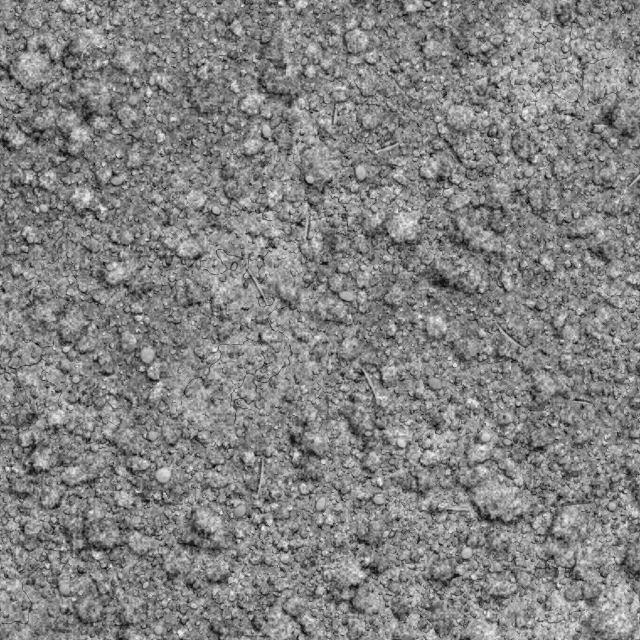
Write a WebGL 2 fragment shader that draws this texture.

```glsl
#version 300 es
precision highp float;
// Dry grey soil: crumbs, clods and pebbles over a gritty crust with straw bits.

#define GROUND_TONE 0.56
#define CLOD_TONE 0.63
#define PEBBLE_TONE 0.74
#define CLOD_LAYERS 6
#define CRUMB_CELL 0.012
#define LAYER_GROWTH 1.5
#define SHADOW_DEPTH 0.5
#define GRIT_CONTRAST 0.27
#define PATCH_CONTRAST 0.26
#define STRAW_CELL 0.16
#define LIGHT_DIR vec2(0.45, 0.89)

uniform vec2 u_resolution;
out vec4 fragColor;

vec3 hash3(vec2 cell, int seed) {
    uvec3 v = uvec3(ivec3(ivec2(cell), seed)) * 1664525u + 1013904223u;
    v.x += v.y * v.z; v.y += v.z * v.x; v.z += v.x * v.y;
    v ^= v >> 16u;
    v.x += v.y * v.z; v.y += v.z * v.x; v.z += v.x * v.y;
    return vec3(v >> 8u) / 16777216.0;
}

float noise(vec2 p, int seed) {
    vec2 i = floor(p), f = fract(p);
    f = f * f * (3.0 - 2.0 * f);
    float low = mix(hash3(i, seed).x, hash3(i + vec2(1, 0), seed).x, f.x);
    float high = mix(hash3(i + vec2(0, 1), seed).x, hash3(i + vec2(1, 1), seed).x, f.x);
    return mix(low, high, f.y);
}

float fbm(vec2 p, int seed) {
    float sum = 0.0, amp = 0.5;
    for (int i = 0; i < 4; i++) {
        sum += amp * noise(p, seed + i);
        p = mat2(1.6, 1.2, -1.2, 1.6) * p + 3.7;
        amp *= 0.5;
    }
    return sum / 0.9375;
}

mat2 rotation(float a) {
    return mat2(cos(a), sin(a), -sin(a), cos(a));
}

// Lays one layer of stones over the tone; x is tone, y is grit amount.
vec2 addStones(vec2 surface, vec2 p, float cell, float density, float rough, float tone, int seed, float px) {
    vec2 g = p / cell, home = floor(g);
    vec2 warp = vec2(fbm(g * 3.5, seed + 1), fbm(g * 3.5, seed + 7)) - 0.5;
    for (int j = -1; j <= 1; j++)
    for (int i = -1; i <= 1; i++) {
        vec2 id = home + vec2(i, j);
        vec3 a = hash3(id, seed), b = hash3(id, seed + 50);
        if (a.z > density) continue;
        float radius = mix(0.2, 0.42, b.x * b.x);
        mat2 turn = rotation(b.y * 6.2832);
        vec2 stretch = vec2(1.0, mix(1.0, 1.6, b.z)) / radius;
        vec2 offset = g - id - a.xy + warp * rough * radius;
        float dist = length(turn * offset * stretch);
        float shade = length(turn * (offset + LIGHT_DIR * radius * 0.28) * stretch);
        surface.x *= 1.0 - SHADOW_DEPTH * (1.0 - smoothstep(0.7, 1.4, shade));

        // Lit dome with a darker rim and a bent, faceted surface.
        vec2 slope = offset / radius + warp * rough * 1.2;
        float body = tone + (fract(a.z * 91.7) - 0.5) * 0.16;
        body += 0.11 * clamp(dot(slope, LIGHT_DIR), -1.3, 1.0);
        body -= 0.13 * smoothstep(0.6, 1.05, dist);
        float soft = px / (cell * radius) + 0.05;
        float cover = 1.0 - smoothstep(1.0 - soft, 1.0 + soft, dist);
        surface = mix(surface, vec2(body, rough > 0.4 ? 1.0 : 0.2), cover * 0.93);
    }
    return surface;
}

// Scattered tapering straws and dark twigs.
vec2 addStraw(vec2 surface, vec2 p, float px) {
    vec2 home = floor(p / STRAW_CELL);
    for (int j = -1; j <= 1; j++)
    for (int i = -1; i <= 1; i++) {
        vec2 id = home + vec2(i, j);
        vec3 a = hash3(id, 900), b = hash3(id, 901);
        if (a.z > 0.4) continue;
        vec2 q = rotation(b.x * 6.2832) * (p - (id + a.xy) * STRAW_CELL);
        float halfLength = mix(0.012, 0.034, b.y);
        q.y += (b.z - 0.5) * 12.0 * q.x * q.x;
        float along = abs(q.x) / halfLength;
        float width = mix(0.0008, 0.0026, b.z) * (1.0 - along * along);
        float cover = 1.0 - smoothstep(-px, px, abs(q.y) - width);
        float under = 1.0 - smoothstep(0.0, 0.003, abs(q.y + 0.002) - width);
        float inside = 1.0 - smoothstep(0.95, 1.0, along);
        surface.x *= 1.0 - 0.4 * under * inside;
        surface = mix(surface, vec2(b.z > 0.35 ? 0.74 : 0.32, 0.3), cover * inside);
    }
    return surface;
}

void main() {
    vec2 p = gl_FragCoord.xy / u_resolution.y;
    float px = 1.0 / u_resolution.y;

    // Ground with damp hollows and pale, cracked crust.
    float patches = fbm(p * 6.0, 11);
    float crust = smoothstep(0.56, 0.7, fbm(p * 4.5, 23));
    vec2 surface = vec2(GROUND_TONE + PATCH_CONTRAST * (patches - 0.5) + 0.08 * crust, 0.85);
    float crack = abs(fbm(p * 16.0, 31) - 0.5);
    surface.x -= 0.25 * crust * (1.0 - smoothstep(0.003, 0.014, crack));

    // Crumbs first, large clods last; the crust stays sparser.
    float cell = CRUMB_CELL;
    for (int k = 0; k < CLOD_LAYERS; k++) {
        float density = mix(0.85, 0.42, float(k) / float(CLOD_LAYERS - 1));
        density *= (1.0 - 0.6 * crust) * mix(0.65, 1.15, smoothstep(0.3, 0.6, patches));
        surface = addStones(surface, p, cell, density, 1.1, CLOD_TONE, 100 + 20 * k, px);
        cell *= LAYER_GROWTH;
    }
    surface = addStones(surface, p, 0.03, 0.045, 0.3, PEBBLE_TONE, 500, px);
    surface = addStraw(surface, p, px);

    // Fine grit and pits over everything but smooth pieces.
    float grit = noise(p * 380.0, 41) + noise(p * 190.0, 42) + 0.7 * noise(p * 80.0, 43) - 1.35;
    float pits = smoothstep(0.68, 0.92, noise(p * 170.0, 44));
    float tone = surface.x + surface.y * (GRIT_CONTRAST * grit - 0.14 * pits);
    tone += 0.06 * (fbm(p * 3.0, 61) - 0.5);
    fragColor = vec4(vec3(clamp(tone, 0.08, 0.93)), 1.0);
}
```
